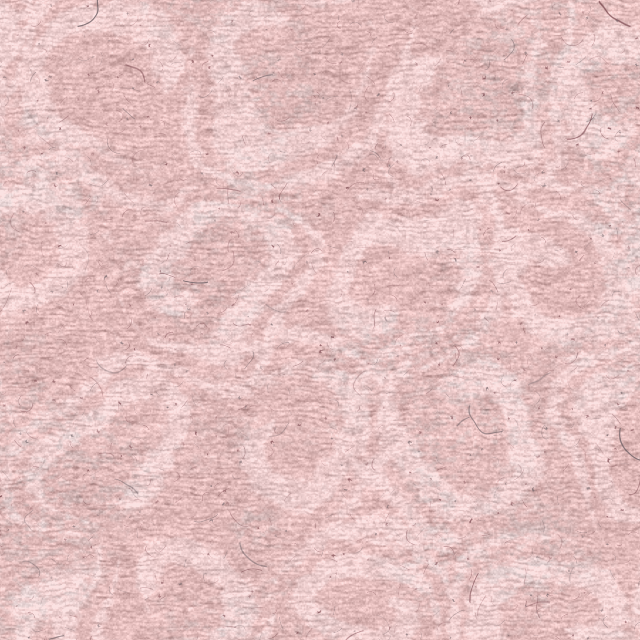
Give the GLSL for this pattern, as a WebGL 1 fragment shader.

```glsl
precision highp float;
// Handmade pink laid paper: pale brushed swirls on a jittered, staggered grid,
// fine broken ribs, embossed grain and creases, faint grey mottling,
// and scattered dark hairs and specks.
uniform vec2 u_resolution;

const vec3 PAPER = vec3(0.886, 0.733, 0.729);
const vec3 SWIRL = vec3(0.942, 0.820, 0.820);
const vec3 GREY_TINT = vec3(-0.042, 0.004, 0.006);
const vec3 RED_HAIR = vec3(0.45, 0.25, 0.28);
const vec3 GREY_HAIR = vec3(0.42, 0.37, 0.39);
const float SWIRL_CELLS = 3.55;   // swirls across the canvas
const float ARM_WIDTH = 0.085;    // half width of the broad arm, in cells
const float RIM_WIDTH = 0.034;    // half width of the thin outer arc
const float RIBS = 112.0;         // laid lines from bottom to top
const float RIB_DEPTH = 0.030;
const float GRAIN_DEPTH = 0.235;
const float WRINKLE_DEPTH = 0.13;
const float CREASE_DEPTH = 0.085;
const float TAU = 6.2831853;

float hash(vec2 p) {
  vec3 q = fract(p.xyx * 0.1031);
  q += dot(q, q.yzx + 33.33);
  return fract((q.x + q.y) * q.z);
}

vec2 hash2(vec2 p) {
  return vec2(hash(p + 17.3), hash(p + 71.9));
}

float noise(vec2 p) {
  vec2 i = floor(p), f = fract(p);
  f = f * f * (3.0 - 2.0 * f);
  float low = mix(hash(i), hash(i + vec2(1, 0)), f.x);
  float high = mix(hash(i + vec2(0, 1)), hash(i + vec2(1, 1)), f.x);
  return mix(low, high, f.y);
}

float fbm(vec2 p) {
  return 0.55 * noise(p) + 0.3 * noise(p * 2.1 + 9.2) + 0.15 * noise(p * 4.3 + 4.7);
}

mat2 rotation(float a) {
  float c = cos(a), s = sin(a);
  return mat2(c, s, -s, c);
}

// Signed distance to one spiral arm with a thin arc running outside it.
float swirlDistance(vec2 p, vec2 id) {
  vec2 h = hash2(id + 5.0);
  p = rotation(TAU * h.x) * p / (0.86 + 0.28 * h.y);
  p.y *= (hash(id + 8.0) < 0.5 ? -1.0 : 1.0) * (1.0 + 0.2 * h.y);
  float r = length(p);
  float angle = mod(atan(p.y, p.x), TAU);
  float armEnd = mix(6.4, 9.0, hash(id + 2.0));
  float d = 1.0;
  for (int turn = 0; turn < 2; turn++) {
    float t = angle + TAU * float(turn);
    float taper = smoothstep(0.0, 3.0, t) * (1.0 - smoothstep(armEnd - 1.0, armEnd, t));
    d = min(d, abs(r - 0.54 + 0.045 * t) - ARM_WIDTH * taper + 0.03 * (1.0 - taper));
  }
  float span = smoothstep(0.3, 1.6, angle) * (1.0 - smoothstep(3.6, 5.0, angle));
  float rim = abs(r - 0.72 + 0.04 * angle) - RIM_WIDTH * span + 0.035 * (1.0 - span);
  return min(d, rim);
}

// Coverage of all swirls, with ragged, brushed edges.
float swirls(vec2 uv) {
  vec2 p = uv * SWIRL_CELLS + 0.4;
  p += 0.3 * (vec2(noise(uv * 8.0), noise(uv * 8.0 + 40.0)) - 0.5);
  float d = 1.0;
  for (int j = -1; j <= 1; j++) {
    float row = floor(p.y) + float(j);
    float shift = 0.5 * mod(row, 2.0);
    for (int i = -1; i <= 1; i++) {
      vec2 id = vec2(floor(p.x - shift) + float(i), row);
      vec2 center = id + 0.5 + vec2(shift, 0.0) + 0.26 * (hash2(id) - 0.5);
      d = min(d, swirlDistance(p - center, id));
    }
  }
  d += 0.10 * (fbm(uv * vec2(60.0, 85.0)) - 0.5);
  float blotch = 0.5 + 0.85 * fbm(uv * vec2(24.0, 34.0));
  return min(1.0, blotch) * (1.0 - smoothstep(-0.022, 0.026, d));
}

// Lays one scattered layer of bent hairs over a colour; sizes in canvas units.
vec3 addHairs(vec3 color, vec2 uv, float cells, float reach, float width, float share, float strength) {
  float soft = max(0.0009, 0.7 / u_resolution.y);
  vec2 p = uv + 0.008 * (vec2(noise(uv * 45.0), noise(uv * 45.0 + 20.0)) - 0.5);
  vec2 cell = floor(p * cells);
  for (int j = -1; j <= 1; j++) {
    for (int i = -1; i <= 1; i++) {
      vec2 id = cell + vec2(float(i), float(j));
      vec2 key = id + cells * 3.7;
      vec2 h = hash2(key);
      vec2 q = rotation(TAU * hash(key + 3.0)) * (p - (id + h) / cells);
      float halfLength = reach * mix(0.35, 1.0, h.y);
      float bend = (hash(key + 6.0) - 0.5) * 1.6 / reach;
      float across = abs(q.y - bend * q.x * q.x) / sqrt(1.0 + 4.0 * bend * bend * q.x * q.x);
      float d = max(across - width, abs(q.x) - halfLength);
      float ink = (1.0 - smoothstep(-soft, soft, d)) * step(hash(key + 9.0), share);
      vec3 tone = hash(key + 12.0) < 0.6 ? RED_HAIR : GREY_HAIR;
      color = mix(color, tone, ink * strength * mix(0.4, 1.0, h.x));
    }
  }
  return color;
}

// Light and dark relief of the sheet: ribs, wrinkles, creases and grain.
float relief(vec2 uv) {
  float wave = 1.6 * noise(uv * vec2(9.0, 14.0)) + 0.9 * noise(uv * vec2(55.0, 80.0));
  float rib = sin(TAU * (uv.y * RIBS + wave));
  rib = (rib - 0.35 * rib * rib + 0.17) * mix(0.1, 1.9, noise(uv * vec2(45.0, 70.0) + 7.0));
  vec2 w = uv * vec2(30.0, 48.0);
  float wrinkle = fbm(w) - fbm(w + vec2(-0.25, 0.4));
  float crease = smoothstep(0.66, 0.92, noise(uv * vec2(70.0, 190.0) + 3.0 * noise(uv * 12.0)));
  crease *= smoothstep(0.35, 0.65, noise(uv * 16.0 + 80.0));
  float grain = 0.55 * noise(uv * vec2(190.0, 300.0)) + 0.45 * noise(uv * 450.0 + 31.0) - 0.5;
  return RIB_DEPTH * rib + WRINKLE_DEPTH * wrinkle + GRAIN_DEPTH * grain - CREASE_DEPTH * crease;
}

void main() {
  vec2 uv = gl_FragCoord.xy / u_resolution.y;
  vec3 color = mix(PAPER, SWIRL, swirls(uv));
  color += 0.05 * (fbm(uv * 9.0 + 3.0) - 0.5);

  // Grey mottling gathers in soft patches.
  float patches = smoothstep(0.36, 0.66, fbm(uv * 7.0 + 50.0));
  color += GREY_TINT * patches * smoothstep(0.4, 0.75, fbm(uv * vec2(75.0, 110.0)));
  color += relief(uv);

  color = addHairs(color, uv, 34.0, 0.010, 0.0004, 0.45, 0.45);
  color = addHairs(color, uv, 15.0, 0.020, 0.0006, 0.40, 0.50);
  color = addHairs(color, uv, 6.0, 0.034, 0.0010, 0.55, 0.85);
  color = addHairs(color, uv, 42.0, 0.0024, 0.0012, 0.22, 0.70);
  gl_FragColor = vec4(min(color, vec3(0.985, 0.885, 0.885)), 1.0);
}
```
